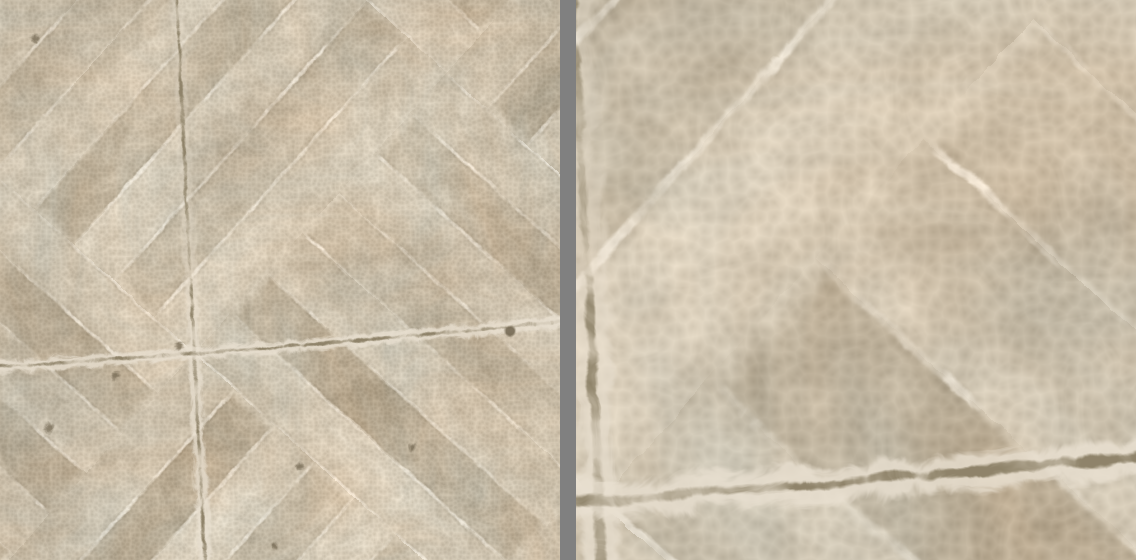
Left, the full canvas; right, a detail of the centre.
A Shadertoy shader for this texture:

```glsl
// Weathered stamped paving: square blocks of seven planks laid in alternating
// directions on a tilted grid, crossed by two slightly bent grooved joints.
// Layered sines give wear and stains; cellular noise gives grain and pits.

const vec3 LIGHT_PLANK = vec3(0.815, 0.770, 0.690);
const vec3 DARK_PLANK  = vec3(0.745, 0.695, 0.608);
const vec3 PALE_EDGE   = vec3(0.915, 0.880, 0.820);
const vec3 GROOVE      = vec3(0.560, 0.515, 0.415);
const vec3 PIT         = vec3(0.430, 0.385, 0.300);

const vec2  CROSSING = vec2(0.347, 0.369);  // where joints and blocks meet
const float TILT     = 0.733;               // block rotation in radians
const float PLANKS   = 7.0;
const float WIDTH    = 0.0963;              // plank width
const float SIDE     = PLANKS * WIDTH;      // block side

float hash(vec2 p) {
    p = fract(p * vec2(0.1031, 0.1137));
    p += dot(p, p.yx + 33.3);
    return fract((p.x + p.y) * p.x * 17.3);
}

// Warped, rotated sines; roughly -1 to 1.
float layers(vec2 p) {
    float sum = 0.0, amp = 0.5;
    for (int i = 0; i < 5; i++) {
        p = mat2(0.8, 0.6, -0.6, 0.8) * p * 1.7 + 1.3;
        p += 0.7 * sin(p.yx * 0.9);
        sum += amp * sin(p.x) * sin(p.y);
        amp *= 0.65;
    }
    return sum;
}

// Distance to the nearest scattered point, and that point's random value.
vec2 cellular(vec2 p) {
    vec2 cell = floor(p), best = vec2(9.0, 0.0);
    for (int y = -1; y <= 1; y++)
    for (int x = -1; x <= 1; x++) {
        vec2 c = cell + vec2(x, y);
        vec2 point = c + 0.15 + 0.7 * vec2(hash(c + 11.0), hash(c + 47.0));
        float d = length(point - p);
        if (d < best.x) best = vec2(d, hash(c + 83.0));
    }
    return best;
}

// Distance to the nearest multiple of a period.
float toMultiple(float x, float period) {
    return abs(fract(x / period + 0.5) - 0.5) * period;
}

float band(float d, float halfWidth, float soft) {
    return 1.0 - smoothstep(halfWidth - soft, halfWidth + soft, abs(d));
}

float stain(vec2 q, vec2 center, vec2 radius) {
    vec2 d = (q - center) / radius;
    return exp(-dot(d, d));
}

// Planks of one block, running along x or y according to block parity.
vec3 planks(vec2 q, float px) {
    vec2 block = floor(q / SIDE);
    bool alongX = mod(block.x + block.y, 2.0) < 0.5;
    float across = alongX ? q.y : q.x;
    float along  = alongX ? q.x : q.y;
    float index = floor(across / WIDTH);
    float edge = toMultiple(across, WIDTH);
    float end = toMultiple(along, SIDE);

    // Every second plank is darker, unevenly so, with streaks along it.
    float dark = mod(mod(index, PLANKS), 2.0);
    dark *= 0.45 + 0.6 * hash(vec2(index, block.x * 3.0 + block.y) + 60.0);
    dark *= smoothstep(0.0, 0.006, edge) * smoothstep(0.0, 0.02, end);
    dark += 0.08 + 0.75 * layers(vec2(along * 4.0, across * 13.0) + index);
    vec3 color = mix(LIGHT_PLANK, DARK_PLANK, dark);

    // Broken pale ridges; the blocks running along x own the shared borders.
    float lineId = floor(across / WIDTH + 0.5);
    bool border = mod(lineId, PLANKS) < 0.5;
    float wear = 0.5 + 0.9 * layers(vec2(along * 9.0, lineId * 5.0))
               + 0.6 * layers(q * 38.0);
    wear = clamp(wear, 0.05, 1.0) * smoothstep(0.0, 0.02, end);
    if (border && !alongX) wear *= 0.1;
    float halfWidth = (border ? 0.0042 : 0.0027) + 0.0012 * layers(q * 60.0);
    color -= 0.04 * wear * band(edge, 0.007, 0.003);
    return mix(color, PALE_EDGE, 0.9 * wear * band(edge, halfWidth, 0.001 + px));
}

// Pale rough lips on both sides of a thin broken groove.
vec3 joint(vec3 color, float d, float along, float lip, float px) {
    float rough = layers(vec2(along * 45.0, d * 70.0));
    color = mix(color, PALE_EDGE, lip * band(d, 0.0105 + 0.006 * rough, 0.003 + px));
    float depth = 0.6 + 0.8 * layers(vec2(along * 20.0, 4.0)) + 0.4 * rough;
    float groove = band(d, 0.0026 + 0.0015 * rough, 0.001 + px);
    return mix(color, GROOVE, clamp(depth, 0.15, 1.0) * groove);
}

void mainImage(out vec4 fragColor, in vec2 fragCoord) {
    vec2 uv = fragCoord / iResolution.xy;
    float px = 0.7 / iResolution.y;
    vec2 wobble = 0.002 * vec2(layers(uv * 26.0), layers(uv * 26.0 + 9.0))
                + 0.0013 * vec2(layers(uv * 75.0), layers(uv * 75.0 + 3.0));
    vec2 p = uv - CROSSING + wobble;

    float c = cos(TILT), s = sin(TILT);
    vec2 q = vec2(c * p.x - s * p.y, s * p.x + c * p.y);
    vec3 color = planks(q, px);

    // Long dark stains, broad shading, warm and green tints, fine grain.
    float soil = stain(q, vec2(-0.19, 0.34), vec2(0.05, 0.18))
               + stain(q, vec2(-0.54, 0.20), vec2(0.06, 0.20))
               + stain(q, vec2(0.15, 0.74), vec2(0.05, 0.11));
    color -= 0.05 * soil + 0.05 * layers(uv * 3.0 + 2.0);
    color += vec3(0.022, 0.0, -0.016) * layers(uv * 8.0 + 5.0);
    color += 0.045 * layers(uv * 45.0) + 0.09 * (cellular(uv * 120.0).x - 0.41);

    // Joints: one nearly upright, one rising to the right.
    float upright = p.x + 0.05 * p.y;
    float level = p.y - (0.074 + 0.02 * p.x) * p.x;
    color = joint(color, upright, p.y, mix(0.75, 0.25, smoothstep(-0.1, 0.3, p.y)), px);
    color = joint(color, level, p.x + 3.0, 0.8, px);

    // A few small pits, and a larger one on the level joint.
    vec2 pit = cellular(uv * 7.0 + wobble * 20.0);
    float pits = 0.7 * step(0.88, pit.y) * band(pit.x, 0.045, 0.03);
    pits = max(pits, 0.85 * band(length(p - vec2(0.564, 0.040)), 0.009, 0.003));
    color = mix(color, PIT, pits);
    fragColor = vec4(clamp(color, 0.0, 1.0), 1.0);
}
```
